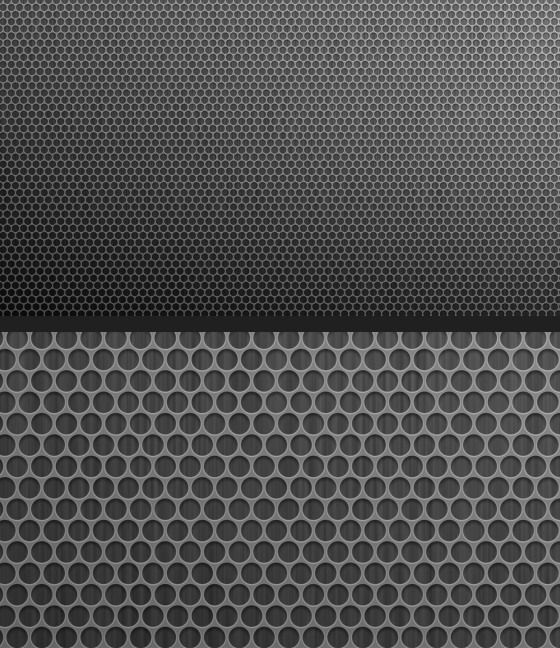
Top: the whole. Bottom: its middle third, enlarged.
A Shadertoy shader for this texture:

```glsl
// Perforated dark steel sheet: staggered round holes over brushed metal, lit from the upper right.

vec2 gradientAt(vec2 cell) {
    vec2 h = fract(cell * vec2(0.1031, 0.1137));
    h += dot(h, h.yx + 33.33);
    float angle = 6.2832 * fract((h.x + h.y) * h.x * 17.0);
    return vec2(cos(angle), sin(angle));
}

float gradientNoise(vec2 p) {
    vec2 cell = floor(p), f = fract(p);
    vec2 s = f * f * f * (f * (f * 6.0 - 15.0) + 10.0);
    vec2 e = vec2(1.0, 0.0);
    float low = mix(dot(gradientAt(cell), f), dot(gradientAt(cell + e), f - e), s.x);
    float high = mix(dot(gradientAt(cell + e.yx), f - e.yx), dot(gradientAt(cell + 1.0), f - 1.0), s.x);
    return mix(low, high, s.y);
}

// Offset from the nearest hole centre on a triangular lattice of unit pitch
vec2 holeOffset(vec2 p) {
    vec2 size = vec2(1.0, 1.7320508);
    vec2 a = p - size * round(p / size);
    vec2 q = p - 0.5 * size;
    vec2 b = q - size * round(q / size);
    return dot(a, a) < dot(b, b) ? a : b;
}

void mainImage(out vec4 fragColor, in vec2 fragCoord) {
    vec2 uv = fragCoord / iResolution.xy;
    vec2 p = fragCoord / iResolution.y;
    float pitch = 0.02604;
    float blur = 0.75 / (iResolution.y * pitch);

    // Broad light falling from the upper right corner
    float light = mix(mix(0.04, 0.14, uv.x), mix(0.27, 0.42, uv.x), uv.y);
    light += 0.07 * uv.x * sin(3.1416 * uv.y);

    // Holes, counted downward from the top edge
    vec2 lattice = vec2(p.x, 1.0 - p.y) / pitch - vec2(0.88, 0.06);
    vec2 offset = holeOffset(lattice);
    float dist = length(offset);
    float lower = 0.5 + 0.5 * offset.y / max(dist, 0.001);
    float edge = dist - 0.435;

    // Brushed backing, shaded beneath the upper lip of each hole
    float streaks = gradientNoise(p * vec2(190.0, 4.0)) + 0.7 * gradientNoise(p * vec2(370.0, 7.0) + 41.0);
    float backing = light * (1.0 + 0.22 * streaks) + 0.01 * streaks;
    backing *= 1.0 - 0.45 * smoothstep(0.22, 0.43, dist) * smoothstep(0.7, 0.0, lower);

    // Sheet with a soft bevel, brighter along the lower lip
    float sheet = 0.2 + 1.05 * light;
    float rim = 1.0 - smoothstep(0.01, 0.04 + blur, abs(edge - 0.015));
    sheet += rim * mix(0.02, 0.16, lower) * (0.7 + light);

    float shade = mix(backing, sheet, smoothstep(-blur, blur, edge));
    fragColor = vec4(vec3(clamp(shade, 0.0, 1.0)), 1.0);
}
```
